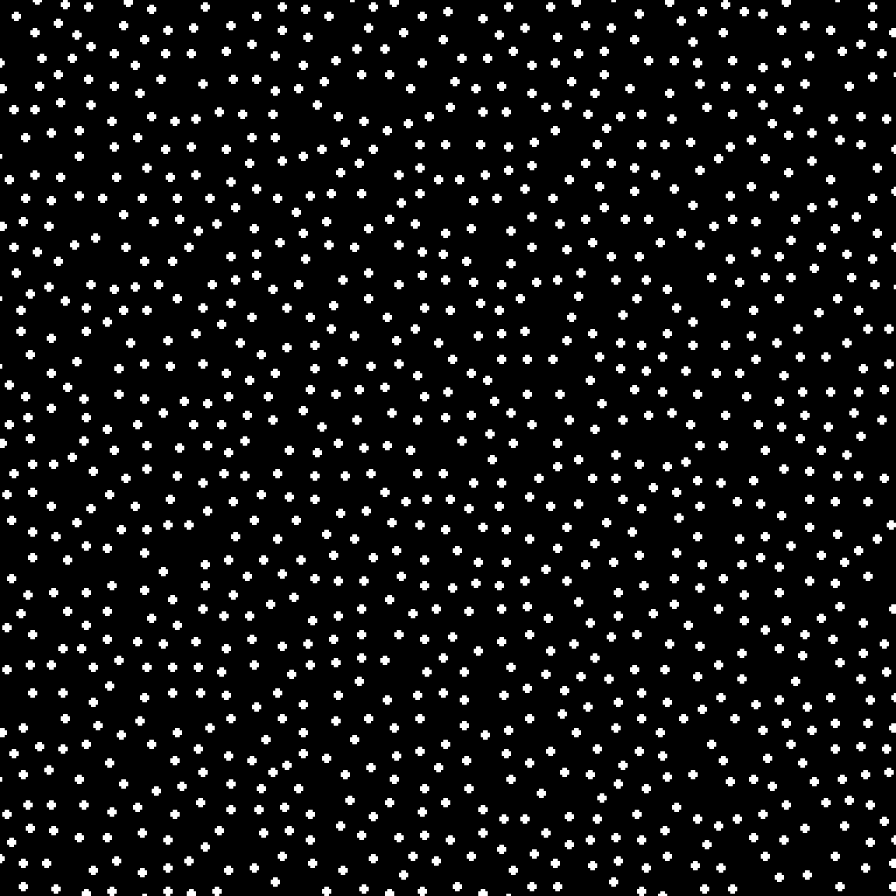
A Shadertoy shader for this pattern:

```glsl
#define CELLS 32.2         // dots along the canvas height
#define RASTER 384.0       // dots are built from blocks of this raster
#define ARM_LENGTH 2.0     // half length of a dot's arms, in blocks
#define ARM_WIDTH 1.0      // half width of a dot's arms, in blocks
#define EDGE 0.68          // width of the smoothed edge, in output pixels
#define JITTER 1.0         // initial scatter inside a cell
#define SPACING 0.97       // repulsion range, in cells
#define PUSH 0.36          // repulsion strength
#define ROAM 0.45          // how far a dot may leave its cell
#define GRID_SHIFT 0.37    // offset of the cells, in cells
#define DOT_COLOR vec3(1.0)
#define BACK_COLOR vec3(0.0)

const int SIDE = 7;  // local block of cells; each relaxation step uses up one ring

vec2 hash2(ivec2 cell) {
    uvec2 v = uvec2(cell + 4096) * 1664525u + 1013904223u;
    v.x += v.y * 1664525u;
    v.y += v.x * 1664525u;
    v ^= v >> 16u;
    v.x += v.y * 1664525u;
    v.y += v.x * 1664525u;
    v ^= v >> 16u;
    return vec2(v & 65535u) / 65535.0;
}

// Push a dot away from its eight neighbours, then keep it near its own cell
vec2 relax(vec2 dots[SIDE * SIDE], int x, int y) {
    vec2 self = dots[y * SIDE + x];
    vec2 shift = vec2(0.0);
    for (int j = -1; j <= 1; j++)
        for (int i = -1; i <= 1; i++) {
            if (i == 0 && j == 0) continue;
            vec2 away = self - dots[(y + j) * SIDE + x + i];
            float gap = max(length(away), 1e-4);
            shift += away / gap * max(SPACING - gap, 0.0);
        }
    vec2 corner = vec2(x, y);
    return clamp(self + PUSH * shift, corner - ROAM, corner + 1.0 + ROAM);
}

// Antialiased coverage of a stubby cross; offset and edge width in blocks
float crossCoverage(vec2 offset, float edge) {
    vec2 q = abs(offset);
    vec2 narrow = clamp(0.5 + (ARM_WIDTH - q) / edge, 0.0, 1.0);
    vec2 wide = clamp(0.5 + (ARM_LENGTH - q) / edge, 0.0, 1.0);
    return narrow.x * wide.y + wide.x * narrow.y - narrow.x * narrow.y;
}

void mainImage(out vec4 fragColor, in vec2 fragCoord) {
    vec2 uv = fragCoord / iResolution.y;
    ivec2 origin = ivec2(floor(uv * CELLS + GRID_SHIFT)) - SIDE / 2;
    float edge = EDGE * RASTER / iResolution.y;

    // Jittered grid around this pixel
    vec2 scattered[SIDE * SIDE];
    for (int y = 0; y < SIDE; y++)
        for (int x = 0; x < SIDE; x++) {
            vec2 offset = 0.5 + JITTER * (hash2(origin + ivec2(x, y)) - 0.5);
            scattered[y * SIDE + x] = vec2(x, y) + offset;
        }

    // First relaxation step
    vec2 spread[SIDE * SIDE];
    for (int y = 1; y < SIDE - 1; y++)
        for (int x = 1; x < SIDE - 1; x++)
            spread[y * SIDE + x] = relax(scattered, x, y);

    // Second step; each dot is snapped to the raster and drawn
    float cover = 0.0;
    for (int y = 2; y < SIDE - 2; y++)
        for (int x = 2; x < SIDE - 2; x++) {
            vec2 center = (relax(spread, x, y) + vec2(origin) - GRID_SHIFT) / CELLS;
            vec2 offset = uv * RASTER - floor(center * RASTER + 0.5);
            cover = max(cover, crossCoverage(offset, edge));
        }
    fragColor = vec4(mix(BACK_COLOR, DOT_COLOR, cover), 1.0);
}
```
